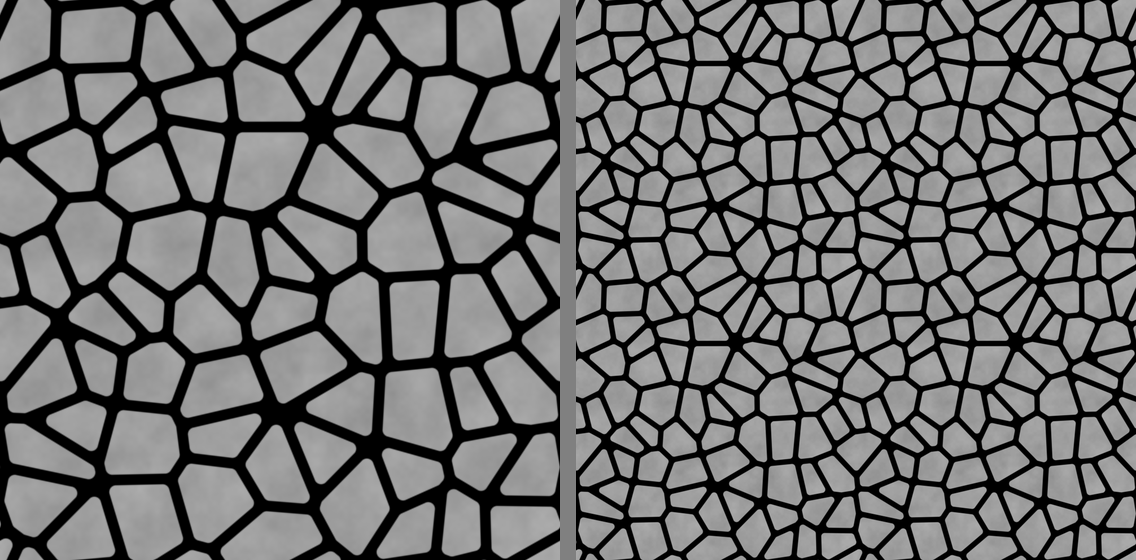
Left: one tile. Right: repeated 2 by 2.
A WebGL 1 fragment shader for this pattern:

```glsl
precision highp float;
// Tiling pavement of grey rounded Voronoi stones separated by black joints.

uniform vec2 u_resolution;

#define GRID vec2(9.0, 8.0)    // stones per tile, whole numbers
#define SEED 17.0
#define JOINT_HALF 0.0095      // half the joint width
#define CORNER_RADIUS 0.012
#define EDGE_SOFTNESS 0.0019
#define STONE_GREY 0.62
#define JOINT_GREY 0.0
#define MOTTLE_FREQ 16.0       // whole number of mottles per tile
#define MOTTLE_CONTRAST 0.13

const int SITES = 25;          // 5 x 5 grid cells around the point

vec2 hash2(vec2 p) {
  vec3 q = fract((p.xyx + SEED) * vec3(0.1031, 0.1030, 0.0973));
  q += dot(q, q.yzx + 33.33);
  return fract((q.xx + q.yz) * q.zy);
}

// Hash of an integer cell that repeats every period cells
vec2 wrappedHash(vec2 cell, vec2 period) {
  return hash2(floor(mod(cell + 0.5, period)));
}

float valueNoise(vec2 uv, float freq) {
  vec2 p = uv * freq;
  vec2 i = floor(p);
  vec2 f = fract(p);
  vec2 n = vec2(freq);
  f = f * f * (3.0 - 2.0 * f);
  float a = wrappedHash(i, n).x;
  float b = wrappedHash(i + vec2(1.0, 0.0), n).x;
  float c = wrappedHash(i + vec2(0.0, 1.0), n).x;
  float d = wrappedHash(i + vec2(1.0, 1.0), n).x;
  return mix(mix(a, b, f.x), mix(c, d, f.x), f.y);
}

// Centred fractal noise, wraps at the tile border
float mottle(vec2 uv) {
  float sum = 0.0;
  float gain = 0.5;
  float freq = MOTTLE_FREQ;
  for (int i = 0; i < 4; i++) {
    sum += gain * (valueNoise(uv, freq) - 0.5);
    gain *= 0.6;
    freq *= 2.0;
  }
  return sum;
}

// Distance to the corner of two half planes, given as (outward normal, distance)
float wedgeDistance(vec3 a, vec3 b) {
  float c = dot(a.xy, b.xy);
  float d = max(a.z, b.z);
  if (d > 0.0 && a.z > c * b.z && b.z > c * a.z) {
    float q = a.z * a.z + b.z * b.z - 2.0 * c * a.z * b.z;
    d = max(d, sqrt(max(q, 0.0) / max(1.0 - c * c, 1e-4)));
  }
  return d;
}

// Signed distance to the nearest stone: its cell is inset, then grown round
float stoneDistance(vec2 uv) {
  vec2 sites[SITES];
  vec3 sides[SITES];
  vec2 cell = floor(uv * GRID);
  vec2 nearest = vec2(9.0);

  // Sites relative to the point
  for (int i = 0; i < SITES; i++) {
    float k = float(i);
    float row = floor((k + 0.5) / 5.0);
    vec2 c = cell + vec2(k - 5.0 * row, row) - 2.0;
    vec2 site = (c + wrappedHash(c, GRID)) / GRID - uv;
    sites[i] = site;
    if (dot(site, site) < dot(nearest, nearest)) nearest = site;
  }

  // Inset bisectors between the nearest site and the others
  for (int i = 0; i < SITES; i++) {
    vec2 toSite = sites[i] - nearest;
    float len = length(toSite);
    vec2 normal = toSite / max(len, 1e-5);
    float side = dot(0.5 * (sites[i] + nearest), normal);
    sides[i] = len < 1e-5 ? vec3(1.0, 0.0, -1.0)
                          : vec3(normal, JOINT_HALF + CORNER_RADIUS - side);
  }

  // The farthest wedge gives the distance to the convex inset cell
  float d = -1.0;
  for (int i = 1; i < SITES; i++) {
    for (int j = 0; j < SITES; j++) {
      if (j >= i) break;
      d = max(d, wedgeDistance(sides[i], sides[j]));
    }
  }
  return d - CORNER_RADIUS;
}

void main() {
  vec2 uv = gl_FragCoord.xy / u_resolution;
  float soft = max(EDGE_SOFTNESS, 0.75 / u_resolution.y);
  float stone = 1.0 - smoothstep(-soft, soft, stoneDistance(uv));
  float grey = STONE_GREY + MOTTLE_CONTRAST * mottle(uv);
  gl_FragColor = vec4(vec3(mix(JOINT_GREY, grey, stone)), 1.0);
}
```
